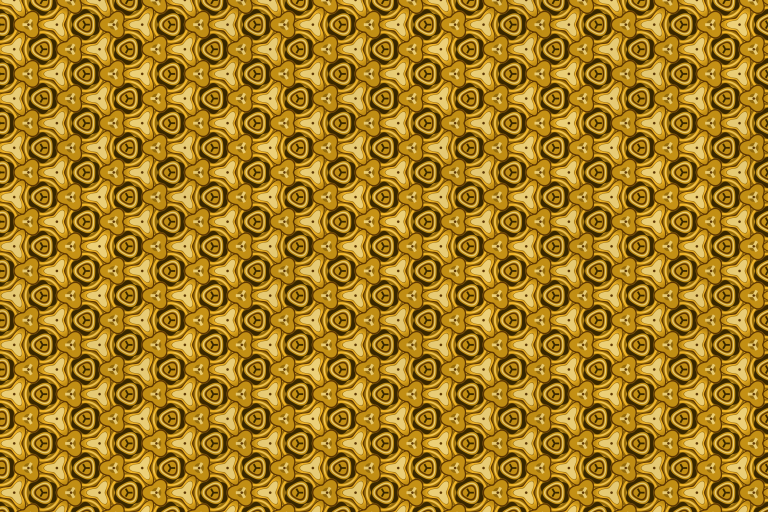
Reproduce this pattern procedurally as a Shadertoy shader.

```glsl
// Golden kaleidoscope: dark-collared rosettes, pale stars and blossoms on a mirrored triangle grid.
#define COLUMNS 18.0       // rosette columns across the canvas
#define SOFT 0.012         // edge softness, in triangle sides
#define LINE 0.026         // half width of the outlines
#define WEAR 0.02          // slow change of brightness between repeats
#define SAMPLES 3          // samples per pixel along each axis
#define INK    vec3(0.22, 0.15, 0.00)
#define BROWN  vec3(0.36, 0.21, 0.01)
#define OCHRE  vec3(0.58, 0.42, 0.05)
#define GOLD   vec3(0.76, 0.56, 0.08)
#define BRIGHT vec3(0.93, 0.70, 0.15)
#define CREAM  vec3(0.91, 0.80, 0.46)

const float SIDE = 2.0 / 3.0;                // triangle side in column widths
const vec2 HALF_CELL = vec2(1.0, 0.57735);
const vec2 STAR = vec2(0.5, 0.866025);       // star corner of the unit triangle
const vec2 BLOSSOM = vec2(1.0, 0.0);         // blossom corner; the rosette is at 0

float fill(float d) { return smoothstep(SOFT, -SOFT, d); }
float stroke(float d, float halfWidth) { return fill(abs(d) - halfWidth); }

// Cosine of three times the angle between v and the unit vector axis.
float cos3(vec2 v, vec2 axis) {
    float c = dot(v, axis) / max(length(v), 1e-4);
    return c * (4.0 * c * c - 3.0);
}

// Offset from the nearest rosette centre.
vec2 nearestRosette(vec2 p) {
    vec2 a = mod(p - vec2(1.0, 0.0) + HALF_CELL, 2.0 * HALF_CELL) - HALF_CELL;
    vec2 b = mod(p - vec2(0.0, HALF_CELL.y) + HALF_CELL, 2.0 * HALF_CELL) - HALF_CELL;
    return dot(a, a) < dot(b, b) ? a : b;
}

// Mirrors a hexagonal cell into one triangle with unit sides.
vec2 foldTriangle(vec2 q) {
    const float third = 1.0471976;
    float angle = abs(mod(atan(q.y, q.x) + third, 2.0 * third) - third);
    return length(q) / SIDE * vec2(cos(angle), sin(angle));
}

// Glossy arcs that sweep around each rosette.
vec3 arcs(vec2 q) {
    float r = length(q);
    vec3 col = mix(OCHRE, BRIGHT, smoothstep(-0.4, 0.4, cos(40.0 * (r - 0.60))));
    float glint = smoothstep(0.2, 0.9, -cos3(q, BLOSSOM));
    return mix(col, CREAM, 0.7 * glint * stroke(r - 0.60, 0.02));
}

vec3 blossom(vec3 col, vec2 q) {
    vec2 v = q - BLOSSOM;
    float r = length(v);
    float lobes = cos3(v, vec2(-1.0, 0.0));
    float edge = r - 0.42 - 0.09 * lobes;
    col = mix(col, GOLD, fill(edge));
    col = mix(col, BROWN, stroke(edge, LINE));
    // Pale rays around a darker heart
    float ray = max(abs(v.y) - 0.05, r - 0.21);
    col = mix(col, OCHRE, fill(r - 0.17));
    col = mix(col, CREAM, fill(ray));
    return mix(col, BROWN, fill(r - 0.045));
}

vec3 star(vec3 col, vec2 q) {
    vec2 v = q - STAR;
    float r = length(v);
    float lobes = cos3(v, BLOSSOM - STAR);
    float reach = 0.92 / (2.35 - lobes);
    float edge = r - reach;
    // Rims follow the concave sides of the star
    col = mix(col, mix(BRIGHT, GOLD, smoothstep(0.40, 0.60, r)), fill(edge));
    col = mix(col, BROWN, stroke(edge, LINE));
    float core = 0.66 * reach;
    col = mix(col, OCHRE, stroke(r - core, 0.025));
    col = mix(col, CREAM, fill(r - core));
    return mix(col, BROWN, fill(r - 0.045));
}

vec3 rosette(vec3 col, vec2 q) {
    float r = length(q);
    float lobes = cos3(q, BLOSSOM);
    // Collar of dark leaves with pointed tips
    float ragged = r - 0.545 + 0.085 * lobes * lobes;
    col = mix(col, INK, fill(ragged));
    // Rounded triangular rings inside the collar
    float w = r * (1.0 + 0.10 * lobes);
    col = mix(col, GOLD, fill(w - 0.385));
    col = mix(col, CREAM, stroke(w - 0.315, 0.022));
    col = mix(col, BROWN, stroke(w - 0.235, 0.028));
    col = mix(col, GOLD, fill(w - 0.205));
    // Three-spoked heart
    float spoke = max(abs(q.y) - 0.032, r - 0.16);
    return mix(col, INK, fill(spoke));
}

vec3 pattern(vec2 p) {
    vec2 q = foldTriangle(nearestRosette(p));
    vec3 col = arcs(q);
    col = blossom(col, q);
    col = star(col, q);
    col = rosette(col, q);
    float drift = sin(1.9 * p.x + 0.7 * p.y) + sin(1.3 * p.y - 0.8 * p.x + 2.0);
    return col * (1.0 + 0.5 * WEAR * drift);
}

void mainImage(out vec4 fragColor, in vec2 fragCoord) {
    vec3 sum = vec3(0.0);
    for (int j = 0; j < SAMPLES; j++)
    for (int i = 0; i < SAMPLES; i++) {
        vec2 jitter = (vec2(i, j) + 0.5) / float(SAMPLES) - 0.5;
        vec2 pos = fragCoord + jitter;
        vec2 fromTop = vec2(pos.x, iResolution.y - pos.y);
        sum += pattern(fromTop * COLUMNS / iResolution.x);
    }
    fragColor = vec4(sum / float(SAMPLES * SAMPLES), 1.0);
}
```
